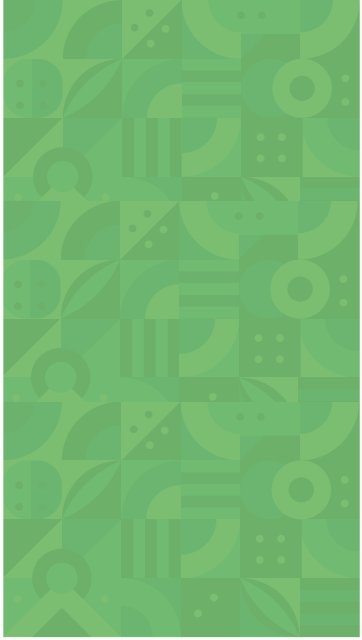
Reproduce this pattern procedurally as a Shadertoy shader.

```glsl
// Tonal green geometric tiles: six columns of quarter rings, leaves, stripes and
// dots. A block of rows repeats three times down; the first two are cropped and
// each block slides slightly sideways. Shapes are layered distance functions.

const vec3 DARK  = vec3(0.425, 0.690, 0.410);
const vec3 TEAL  = vec3(0.420, 0.710, 0.440);
const vec3 MID   = vec3(0.440, 0.730, 0.445);
const vec3 LIGHT = vec3(0.485, 0.745, 0.445);
const vec3 PAPER = vec3(0.99);
const vec2 CELL = vec2(0.1641, 0.0920);  // share of canvas width and height
const float MARGIN = 0.0092;
const float BLOCK_ROWS = 3.41;
const float DOT = 0.065;

vec3 paint(vec3 base, vec3 ink, float d, float px) {
    return mix(base, ink, smoothstep(px, -px, d));
}

float disc(vec2 q, vec2 centre, float radius) {
    return length(q - centre) - radius;
}

// Two concentric discs, cut to quarters by the cell when centred on a corner
vec3 quarters(vec2 q, vec2 corner, float inner, vec3 ground, vec3 outerInk, vec3 innerInk, float px) {
    vec3 c = paint(ground, outerInk, disc(q, corner, 1.0), px);
    return paint(c, innerInk, disc(q, corner, inner), px);
}

vec3 diagonal(vec2 q, vec3 upper, vec3 lower, float px) {
    return paint(upper, lower, (1.0 - q.x - q.y) * 0.7071, px);
}

// Five bands, the second and fourth inked
vec3 stripes(float t, vec3 ground, vec3 ink, float px) {
    return paint(ground, ink, (abs(mod(t * 5.0, 2.0) - 1.5) - 0.5) / 5.0, px);
}

// Leaf from lower left to upper right with a slim inner blade
vec3 leaf(vec2 q, vec3 upper, vec3 lower, vec3 body, vec3 blade, float px) {
    vec3 c = diagonal(q, upper, lower, px);
    c = paint(c, body, max(disc(q, vec2(0.0), 1.0), disc(q, vec2(1.0), 1.0)), px);
    float slim = max(disc(q, vec2(-0.7), 1.838), disc(q, vec2(1.7), 1.838));
    return paint(c, blade, slim, px);
}

// Four dots at the corners of a rectangle
float fourDots(vec2 q, vec2 centre, vec2 halfGap) {
    return length(abs(q - centre) - halfGap) - DOT;
}

float roundBox(vec2 q, vec2 halfSize, float radius) {
    vec2 e = abs(q - 0.5) - halfSize + radius;
    return length(max(e, 0.0)) + min(max(e.x, e.y), 0.0) - radius;
}

vec3 topRow(int col, vec2 q, float px) {
    if (col == 0) return quarters(q, vec2(0.0), 0.54, LIGHT, TEAL, mix(TEAL, DARK, 0.6), px);
    if (col == 1) return quarters(q, vec2(1.0), 0.6, LIGHT, DARK, TEAL, px);
    if (col == 2) {
        vec3 c = diagonal(q, LIGHT, DARK, px);
        vec2 r = vec2(q.x + q.y, q.y - q.x);
        vec3 ink = r.x < 1.0 ? DARK : LIGHT;
        return paint(c, ink, length(abs(r - vec2(0.95, 0.01)) - vec2(0.27, 0.25)) / 1.414 - DOT, px);
    }
    if (col == 3) return quarters(q, vec2(1.0, 0.0), 0.55, TEAL, LIGHT, MID, px);
    if (col == 4) {
        vec3 c = paint(TEAL, MID, q.y - 0.58, px);
        return paint(c, DARK, max((1.0 - q.x - q.y) * 0.7071, 0.58 - q.y), px);
    }
    return quarters(q, vec2(0.0), 0.55, DARK, LIGHT, TEAL, px);
}

vec3 secondRow(int col, vec2 q, float px) {
    if (col == 0) {
        vec3 c = paint(LIGHT, q.x < 0.48 ? MID : TEAL, roundBox(q, vec2(0.5), 0.42), px);
        return paint(c, DARK, fourDots(q, vec2(0.475, 0.605), vec2(0.195, 0.185)), px);
    }
    if (col == 1) return leaf(q, LIGHT, DARK, DARK, MID, px);
    if (col == 2) return quarters(q, vec2(1.0), 0.58, MID, TEAL, LIGHT, px);
    if (col == 3) return stripes(q.y, MID, mix(TEAL, DARK, 0.5), px);
    if (col == 4) return paint(DARK, TEAL, roundBox(q, vec2(0.5), 0.5), px);
    return paint(DARK, LIGHT, fourDots(q, vec2(0.76, 0.53), vec2(0.0, 0.2)), px);
}

vec3 thirdRow(int col, vec2 q, float px) {
    if (col == 0) return diagonal(q, DARK, LIGHT, px);
    if (col == 1) return diagonal(q, TEAL, MID, px);
    if (col == 2) return stripes(q.x, DARK, MID, px);
    if (col == 3) return quarters(q, vec2(0.0), 0.6, MID, LIGHT, TEAL, px);
    if (col == 4) return paint(DARK, LIGHT, fourDots(q, vec2(0.51), vec2(0.18)), px);
    vec3 c = quarters(q, vec2(1.0, 0.0), 0.55, LIGHT, MID, TEAL, px);
    return paint(c, DARK, q.x - 0.04, px);
}

vec3 bottomRow(int col, vec2 q, float px) {
    if (col < 2) return paint(MID, LIGHT, disc(q, vec2(col == 0 ? 0.25 : 0.72, 0.35), DOT), px);
    if (col == 2) return quarters(q, vec2(0.0, 1.0), 0.53, TEAL, MID, TEAL, px);
    if (col == 3) return paint(DARK, LIGHT, min(disc(q, vec2(0.56, 0.33), DOT), disc(q, vec2(0.29, 0.6), DOT)), px);
    if (col == 4) return leaf(vec2(1.0 - q.x, q.y), LIGHT, TEAL, DARK, MID, px);
    return stripes(q.y, DARK, TEAL, px);
}

// Motifs that span several cells
vec3 overlays(vec3 c, vec2 p, float px) {
    c = paint(c, DARK, length(vec2(abs(p.x - 4.175) - 0.175, p.y - 0.26)) - DOT, px);
    c = paint(c, LIGHT, abs(disc(p, vec2(5.03, 1.5), 0.355)) - 0.145, px);
    c = paint(c, DARK, disc(p, vec2(5.03, 1.5), 0.21), px);
    vec2 hub = vec2(1.0, 3.0);
    c = paint(c, DARK, disc(p, hub, 0.5), px);
    float roof = (abs(p.x - hub.x) - p.y + hub.y) * 0.7071;
    c = paint(c, LIGHT, roof, px);
    c = paint(c, DARK, roof + 0.354, px);
    return paint(c, MID, disc(p, hub, 0.265), px);
}

void mainImage(out vec4 fragColor, in vec2 fragCoord) {
    vec2 uv = fragCoord / iResolution.xy;
    vec2 grid = vec2(uv.x - MARGIN, 1.0 - uv.y) / CELL;
    float px = 0.75 / (CELL.y * iResolution.y);

    // Block index, sideways slip and cell lookup
    float block = min(floor(grid.y / BLOCK_ROWS), 2.0);
    float slip = block == 1.0 ? 0.035 : 0.007 * block;
    vec2 p = vec2(grid.x + slip, grid.y - block * BLOCK_ROWS);
    vec2 id = clamp(floor(p), vec2(0.0), vec2(5.0, 3.0));
    vec2 q = p - id;
    int col = int(id.x), row = int(id.y);

    vec3 c = row == 0 ? topRow(col, q, px) : row == 1 ? secondRow(col, q, px)
           : row == 2 ? thirdRow(col, q, px) : bottomRow(col, q, px);
    c = overlays(c, p, px);

    // Pale border on the left, right and bottom
    float edge = max(abs(grid.x - 3.0) - 3.0, grid.y - 2.0 * BLOCK_ROWS - 4.0);
    fragColor = vec4(paint(c, PAPER, -edge, px), 1.0);
}
```
